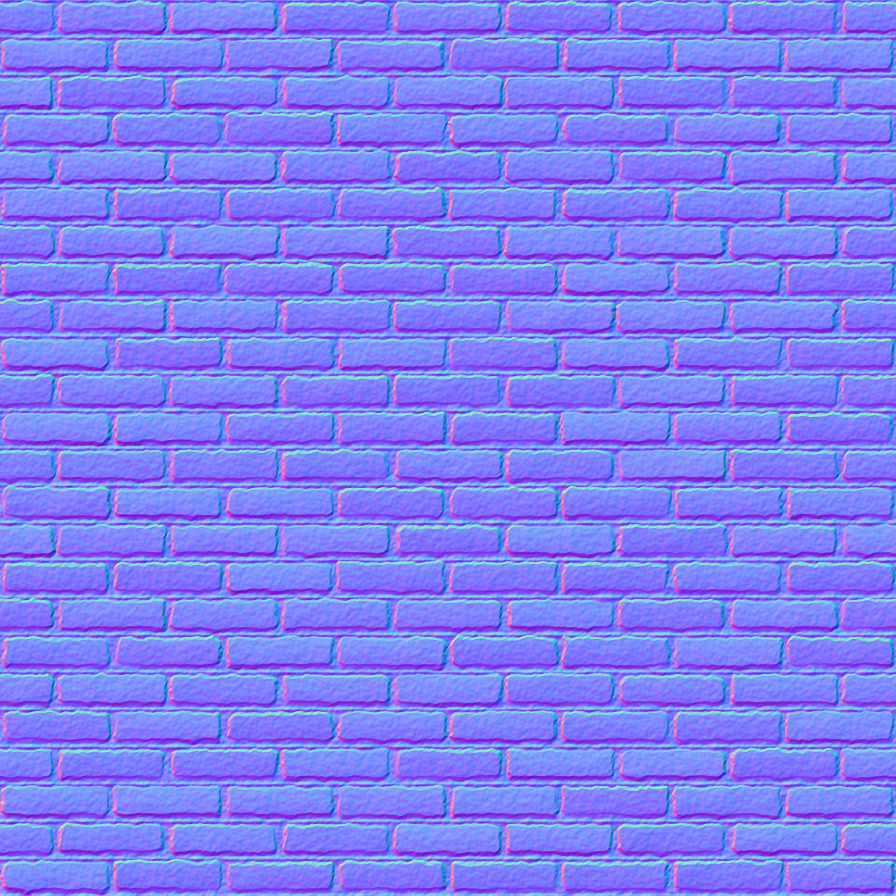
Give the GLSL for this texture map, as a Shadertoy shader.

```glsl
const float ROWS = 24.0;          // courses down the tile
const float BRICKS = 8.0;         // bricks across the tile
const float BRICK_LENGTH = 3.0;   // in units of one course
const vec2 HALF_SIZE = vec2(1.465, 0.46);

vec2 hash22(vec2 p) {
    vec3 q = fract(vec3(p.xyx) * vec3(0.1031, 0.1030, 0.0973));
    q += dot(q, q.yzx + 33.33);
    return fract((q.xx + q.yz) * q.zy);
}

vec2 gradientAt(vec2 cell, float period) {
    float angle = 6.28319 * hash22(mod(cell, period)).x;
    return vec2(cos(angle), sin(angle));
}

// Gradient noise that wraps after one tile; frequency is a whole number
float wrappedNoise(vec2 p, float frequency) {
    float period = ROWS * frequency;
    vec2 cell = floor(p * frequency);
    vec2 f = p * frequency - cell;
    vec2 u = f * f * f * (f * (f * 6.0 - 15.0) + 10.0);
    vec2 e = vec2(1.0, 0.0);
    float a = dot(gradientAt(cell, period), f);
    float b = dot(gradientAt(cell + e.xy, period), f - e.xy);
    float c = dot(gradientAt(cell + e.yx, period), f - e.yx);
    float d = dot(gradientAt(cell + e.xx, period), f - e.xx);
    return mix(mix(a, b, u.x), mix(c, d, u.x), u.y);
}

float roundedBox(vec2 p, vec2 halfSize, float radius) {
    vec2 q = abs(p) - halfSize + radius;
    return length(max(q, 0.0)) + min(max(q.x, q.y), 0.0) - radius;
}

float wallHeight(vec2 p) {
    // Running bond: every second course shifts by half a brick
    float row = floor(p.y);
    float along = p.x / BRICK_LENGTH + 0.5 * mod(row, 2.0);
    vec2 id = mod(vec2(floor(along), row), vec2(BRICKS, ROWS));
    vec2 local = vec2((fract(along) - 0.5) * BRICK_LENGTH, fract(p.y) - 0.5);

    // Each brick differs in position, size, corners and tilt
    vec2 shift = hash22(id + 7.0) - 0.5;
    vec2 shape = hash22(id + 41.0);
    vec2 tilt = hash22(id + 83.0) - 0.5;
    vec2 halfSize = HALF_SIZE - vec2(0.04, 0.03) * shape.x;
    float radius = mix(0.08, 0.28, shape.y);

    // Noise from broad swells to fine grain
    float broad = wrappedNoise(p, 1.0);
    float swell = wrappedNoise(p, 2.0);
    float coarse = wrappedNoise(p, 5.0);
    float fine = wrappedNoise(p, 9.0);

    // Worn outline
    float wear = 0.05 * swell + 0.06 * coarse + 0.035 * fine;
    float inside = -roundedBox(local - shift * vec2(0.05, 0.03), halfSize, radius) - wear;

    // The lower edge slopes gently, the others are steep
    float lower = 1.0 - smoothstep(-0.36, -0.2, local.y);
    float bevel = mix(0.085, 0.2, lower) * (1.0 + 0.6 * swell);
    float body = smoothstep(0.0, bevel, inside);

    // Domed and tilted face
    float face = 0.115 + 0.03 * broad - 0.22 * local.y * local.y;
    face += 0.2 * dot(tilt, local * vec2(0.25, 1.0));
    face += 0.016 * coarse + 0.011 * fine;

    // Rough mortar with a raised bead along each bed joint
    float seam = (fract(p.y + 0.5) - 0.49) / 0.05;
    float bead = (0.04 + 0.05 * swell) * exp(-seam * seam);
    float mortar = bead + 0.05 * swell + 0.035 * coarse + 0.022 * fine;
    return mix(mortar, face, body);
}

vec3 wallNormal(vec2 p, float stepSize) {
    vec2 e = vec2(stepSize, 0.0);
    float slopeX = wallHeight(p + e.xy) - wallHeight(p - e.xy);
    float slopeY = wallHeight(p + e.yx) - wallHeight(p - e.yx);
    return normalize(vec3(slopeX, -slopeY, 2.0 * stepSize));
}

void mainImage(out vec4 fragColor, in vec2 fragCoord) {
    vec2 p = fragCoord / iResolution.xy * ROWS;
    vec3 normal = wallNormal(p, 0.02);
    fragColor = vec4(normal * 0.5 + 0.5, 1.0);
}
```
